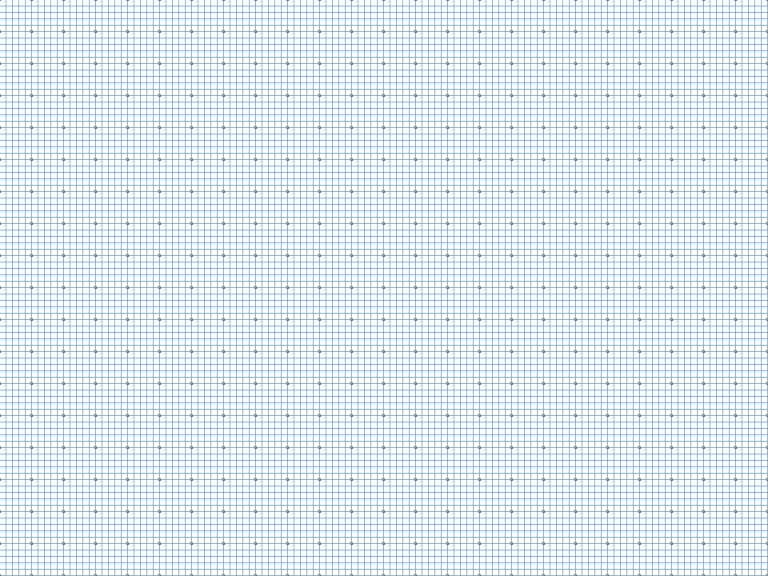
Give the GLSL for this pattern, as a WebGL 2 fragment shader.

```glsl
#version 300 es
precision highp float;

uniform vec2 u_resolution;
out vec4 fragColor;

const vec2 DOT_REPEATS = vec2(24.0, 18.0);  // dots across and down
const float CELLS_PER_DOT = 5.0;            // grid cells between dots

// Sizes below are in grid cells
const float LINE_WIDTH = 0.102;
const float DOT_SIZE = 0.46;
const float DOT_HOLE = 0.14;
const float HOLE_FADE = 0.35;
const vec2 GRID_SHIFT = vec2(-0.06, 0.06);

const vec3 PAPER = vec3(0.994, 0.998, 1.0);
const vec3 LINE_BLUE = vec3(0.36, 0.58, 0.79);
const vec3 DOT_BLUE = vec3(0.34, 0.54, 0.77);

// Signed distance to the nearest multiple of period
vec2 nearest(vec2 p, float period) {
    return p - period * round(p / period);
}

// Share of a pixel, per axis, that a centred band of this width covers
vec2 bandCoverage(vec2 p, float width, vec2 pixel) {
    vec2 high = min(p + 0.5 * pixel, vec2(0.5 * width));
    vec2 low = max(p - 0.5 * pixel, vec2(-0.5 * width));
    return clamp((high - low) / pixel, 0.0, 1.0);
}

float squareCoverage(vec2 p, float size, vec2 pixel) {
    vec2 band = bandCoverage(p, size, pixel);
    return band.x * band.y;
}

void main() {
    vec2 cells = DOT_REPEATS * CELLS_PER_DOT;
    vec2 pixel = cells / u_resolution;
    vec2 p = gl_FragCoord.xy * pixel - GRID_SHIFT;

    // Thin ruled lines in both directions
    vec2 lines = bandCoverage(nearest(p, 1.0), LINE_WIDTH, pixel);
    float ruled = 1.0 - (1.0 - lines.x) * (1.0 - lines.y);
    vec3 color = mix(PAPER, LINE_BLUE, ruled);

    // Small square dots with a paler centre on every fifth crossing
    vec2 q = nearest(p, CELLS_PER_DOT);
    color = mix(color, DOT_BLUE, squareCoverage(q, DOT_SIZE, pixel));
    color = mix(color, PAPER, HOLE_FADE * squareCoverage(q, DOT_HOLE, pixel));

    fragColor = vec4(color, 1.0);
}
```
